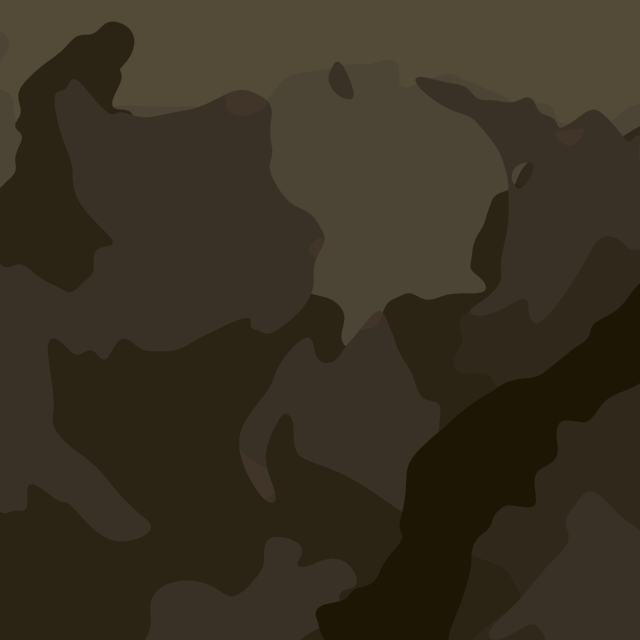
A WebGL 1 fragment shader for this pattern:

```glsl
precision highp float;
uniform vec2 u_resolution;

// Layered sines, bent and rotated per octave; mean 0, deviation about 0.58
float waves(vec2 p) {
    float sum = 0.0;
    float amplitude = 1.0;
    for (int i = 0; i < 3; i++) {
        p += 0.5 * sin(p.yx * 1.2 + vec2(0.7, 2.9));
        sum += amplitude * sin(p.x) * sin(p.y);
        p = mat2(1.5, 1.1, -1.1, 1.5) * p + 2.7;
        amplitude *= 0.53;
    }
    return sum;
}

vec3 camouflage(vec2 p) {
    // Dark ground, a little paler to the right
    float groundNoise = waves(p * 9.0 + 31.0);
    vec3 color = mix(vec3(0.169, 0.141, 0.082), vec3(0.188, 0.157, 0.102),
                     step(0.77, p.x + 0.08 * groundNoise));

    // Light upper area that reaches down in the middle, in two tones
    float lightField = p.y - 0.67 + 0.16 * cos((p.x - 0.6) * 7.0)
                     + 0.12 * waves(p * 11.0 + 4.0);
    vec3 light = mix(vec3(0.298, 0.267, 0.204), vec3(0.329, 0.290, 0.220),
                     step(0.84, p.y + 0.09 * groundNoise));
    color = mix(color, light, step(0.0, lightField));

    // Brown blotches, massed at the left and sparse at the top
    vec2 mound = (p - vec2(0.17, 0.7)) / 0.17;
    float brownField = waves(p * vec2(11.0, 9.0) + vec2(17.0, 8.0)) - 0.2
                     + 0.9 * exp(-dot(mound, mound))
                     - 0.8 * smoothstep(0.82, 1.0, p.y);
    vec3 brown = mix(vec3(0.227, 0.192, 0.149), vec3(0.251, 0.208, 0.157),
                     step(0.8, waves(p * 10.0 + 52.0)));
    color = mix(color, brown, step(0.0, brownField));

    // Near-black band curving up to the right edge
    float bandField = 0.085 - abs(p.x - 0.66 - 1.5 * p.y * p.y)
                    + 0.06 * waves(p * 13.0 + 23.0);
    return mix(color, vec3(0.118, 0.086, 0.016), step(0.0, bandField));
}

void main() {
    // Nine samples per pixel smooth the edges
    vec3 total = vec3(0.0);
    for (int y = -1; y <= 1; y++) {
        for (int x = -1; x <= 1; x++) {
            vec2 offset = vec2(float(x), float(y)) * 0.4;
            total += camouflage((gl_FragCoord.xy + offset) / u_resolution);
        }
    }
    gl_FragColor = vec4(total / 9.0, 1.0);
}
```
